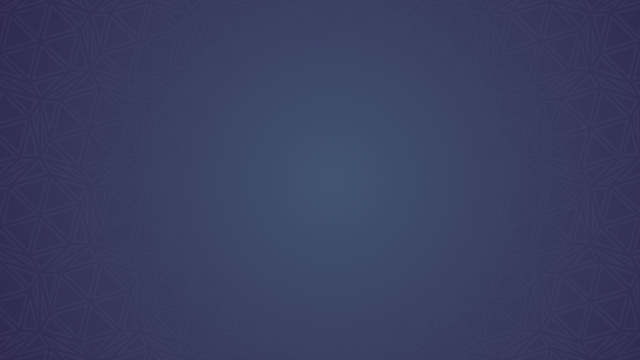
Reproduce this background procedurally as a Shadertoy shader.

```glsl
const float SQRT3 = 1.7320508;
const float SIXTH_TURN = 1.0471976;

vec2 polar(float radius, float angle) {
    return radius * vec2(cos(angle), sin(angle));
}

float segmentDistance(vec2 p, vec2 a, vec2 b) {
    vec2 along = b - a;
    float t = clamp(dot(p - a, along) / dot(along, along), 0.0, 1.0);
    return length(p - a - t * along);
}

// Offset from the nearest hub of a triangular lattice with unit spacing
vec2 hubOffset(vec2 p) {
    vec2 period = vec2(1.0, SQRT3);
    vec2 even = mod(p + 0.5 * period, period) - 0.5 * period;
    vec2 odd = mod(p, period) - 0.5 * period;
    return dot(even, even) < dot(odd, odd) ? even : odd;
}

// Distance to the edges of a six-fold triangle mesh around each hub
float meshDistance(vec2 p, float spokeLength, float twist) {
    vec2 local = hubOffset(p);
    float sector = floor((atan(local.y, local.x) - twist) / SIXTH_TURN);
    float nearest = 1.0;
    for (int i = -1; i <= 1; i++) {
        float turn = (sector + float(i)) * SIXTH_TURN;
        vec2 spoke = polar(spokeLength, turn + twist);
        vec2 nextSpoke = polar(spokeLength, turn + twist + SIXTH_TURN);
        vec2 corner = polar(1.0 / SQRT3, turn + 0.5 * SIXTH_TURN);
        vec2 lastCorner = polar(1.0 / SQRT3, turn - 0.5 * SIXTH_TURN);
        nearest = min(nearest, segmentDistance(local, vec2(0.0), spoke));
        nearest = min(nearest, segmentDistance(local, spoke, nextSpoke));
        nearest = min(nearest, segmentDistance(local, spoke, corner));
        nearest = min(nearest, segmentDistance(local, spoke, lastCorner));
        nearest = min(nearest, segmentDistance(local, lastCorner, corner));
    }
    return nearest;
}

// Thin outline inset from each mesh edge
float insetLine(float edgeDistance, float inset, float halfWidth, float blur) {
    return 1.0 - smoothstep(halfWidth - blur, halfWidth + blur, abs(edgeDistance - inset));
}

vec3 glow(float radius, vec3 inner, vec3 outer, float reach) {
    return mix(inner, outer, clamp(radius / reach, 0.0, 1.0));
}

void mainImage(out vec4 fragColor, in vec2 fragCoord) {
    vec2 p = fragCoord / iResolution.y;
    float aspect = iResolution.x / iResolution.y;
    float radius = length(p - vec2(0.52 * aspect, 0.5));

    // Radial backdrop
    vec3 slateBlue = vec3(0.260, 0.330, 0.450);
    vec3 deepViolet = vec3(0.188, 0.165, 0.315);
    vec3 color = glow(radius, slateBlue, deepViolet, 1.02);

    // Faint mesh, fading out toward the middle
    float spacing = 0.278;
    vec2 firstHub = vec2(0.111, 0.884);
    float blur = 0.7 / (iResolution.y * spacing);
    float edge = meshDistance((p - firstHub) / spacing, 0.42, 0.28);
    float line = insetLine(edge, 0.024, 0.009, blur);
    float visibility = smoothstep(0.25, 0.95, radius);
    color += vec3(0.022, 0.026, 0.026) * line * visibility;

    fragColor = vec4(color, 1.0);
}
```
